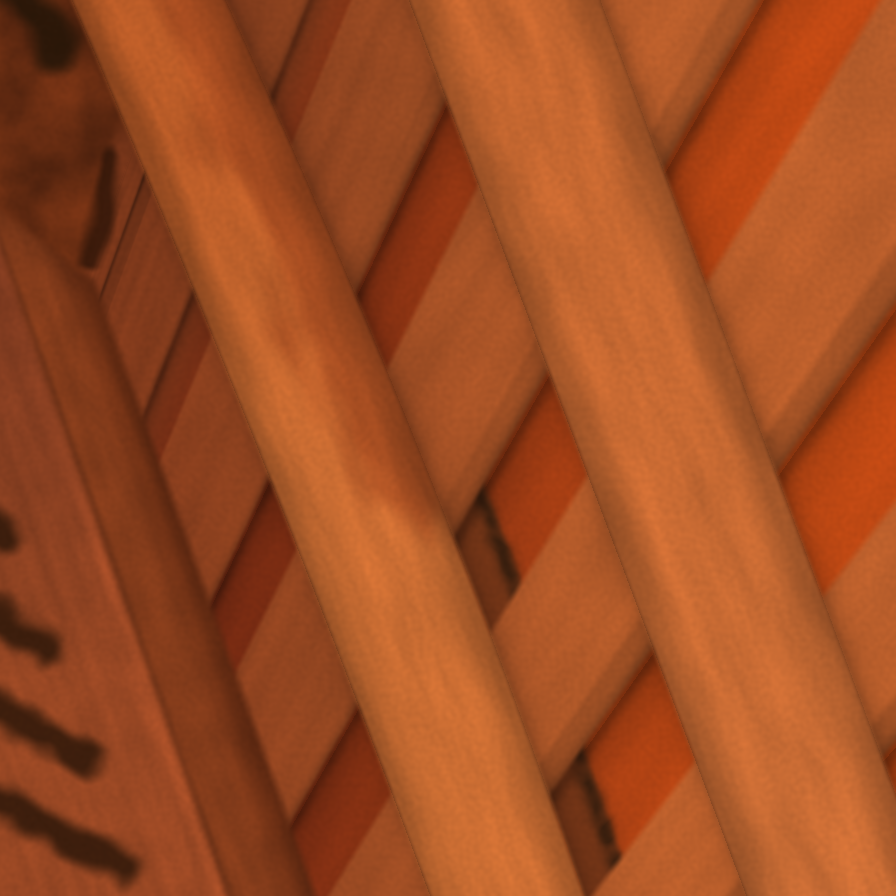
Write a three.js fragment shader that draws this texture.

```glsl
// Warm timber lattice: two round poles lean across slats that fan out behind them.
// Slats come from a bent stripe coordinate, poles from edge curves with rounded
// shading, and the wood grain from stretched gradient noise.
varying vec2 vUv;

vec2 gradient(vec2 cell) {
  vec2 q = vec2(dot(cell, vec2(127.1, 311.7)), dot(cell, vec2(269.5, 183.3)));
  return 2.0 * fract(sin(q) * 43758.55) - 1.0;
}

float noise(vec2 p) {
  vec2 i = floor(p), f = fract(p), e = vec2(1.0, 0.0);
  vec2 k = f * f * f * (f * (f * 6.0 - 15.0) + 10.0);
  float low = mix(dot(gradient(i), f), dot(gradient(i + e), f - e), k.x);
  float high = mix(dot(gradient(i + e.yx), f - e.yx), dot(gradient(i + 1.0), f - 1.0), k.x);
  return mix(low, high, k.y);
}

float segment(vec2 p, vec2 a, vec2 b) {
  vec2 d = b - a;
  return length(p - a - d * clamp(dot(p - a, d) / dot(d, d), 0.0, 1.0));
}

float cover(float d) { return smoothstep(-0.005, 0.005, d); }

// Soft contact shadow on both sides of a pole
float shadow(float x, float l, float r) {
  return 1.0 - 0.25 * exp(-max(x - r, 0.0) / 0.012) * step(l, x)
             - 0.14 * exp(-max(l - x, 0.0) / 0.012) * step(x, r);
}

// p.y runs downward; stripes widen and tilt towards the right
vec3 slats(vec2 p, float poleEdge) {
  float h = 1.0 - p.y;
  float a = 0.107 + 0.054 * h, b = 0.030 + 0.016 * h;
  float u = (sqrt(max(a * a + 4.0 * b * (p.x + 0.053 - 0.4 * h), 0.0)) - a) / (2.0 * b);
  float f = fract(u), w = 0.26 + 0.05 * floor(u);
  float light = smoothstep(0.0, 0.8, p.x);
  float grain = noise(vec2(u * 9.0, h * 6.0)) + 0.6 * noise(p * 14.0);

  vec3 face = mix(vec3(0.50, 0.22, 0.105), vec3(0.73, 0.37, 0.17), light);
  face *= 1.0 + 0.09 * grain - 0.1 * smoothstep(0.55, 0.0, p.y) * (1.0 - light);
  float side = smoothstep(0.85, 0.89, f) * smoothstep(0.25, 0.6, p.x);
  face *= 1.0 - 0.13 * side;

  vec3 gap = mix(vec3(0.45, 0.16, 0.07), vec3(0.74, 0.28, 0.075), smoothstep(0.15, 0.95, p.x));
  gap *= 0.88 + 0.14 * smoothstep(0.0, 0.22, f) + 0.07 * grain;
  gap = mix(face * 0.88, gap, smoothstep(-0.3, 0.6, u));

  // Narrow upright post seen through the lower openings
  float post = p.x - poleEdge - 0.056;
  float low = smoothstep(1.9, 2.0, u) * step(poleEdge, p.x) * step(p.x, 0.76) * smoothstep(0.5, 0.53, p.y);
  gap = mix(gap, vec3(0.46, 0.21, 0.09), low * cover(-post));
  float slit = exp(-pow((post + 0.008 + 0.006 * noise(p * 40.0)) / 0.011, 2.0));
  gap = mix(gap, vec3(0.20, 0.11, 0.05), low * slit * clamp(0.75 + noise(p * 45.0), 0.0, 0.9));

  float open = 1.0 - smoothstep(w - 0.02, w + 0.02, f) + smoothstep(0.97, 1.0, f);
  vec3 col = mix(face, gap, clamp(open, 0.0, 1.0));
  float crease = min(f, 1.0 - f);
  float depth = 0.27 + 0.12 * noise(p * 18.0);
  return col * (1.0 - depth * exp(-pow(crease / 0.04, 2.0)));
}

// Dim corner above the carved board
vec3 corner(vec3 col, vec2 p) {
  vec2 q = p + 0.02 * vec2(noise(p * 20.0), noise(p * 20.0 + 7.0));
  vec3 brown = vec3(0.41, 0.175, 0.07) * (1.0 + 0.45 * noise(p * 14.0) + 0.15 * noise(p * 45.0));
  col = mix(col, brown, smoothstep(-0.012, 0.012, 0.13 - 0.28 * (q.y - 0.18) - q.x));
  float rim = segment(q, vec2(0.01, -0.02), vec2(0.065, 0.055));
  float crack = segment(q, vec2(0.13, 0.18), vec2(0.10, 0.29));
  col = mix(col, vec3(0.15, 0.085, 0.03), 0.9 * smoothstep(0.036, 0.008, rim));
  return mix(col, vec3(0.18, 0.08, 0.03), 0.8 * smoothstep(0.018, 0.003, crack));
}

// Board with a raised ridge and a column of slanted slots
vec3 board(vec3 col, vec2 p) {
  float edge = 0.104 + 0.36 * (p.y - 0.31) - p.x;
  float top = 0.8 * (p.y - 0.235 - 0.75 * p.x);
  float ridge = 0.013 + 0.35 * (p.y - 0.3125) - p.x;
  float grain = noise(vec2(ridge * 60.0, p.y * 8.0)) + 0.6 * noise(p * 26.0);
  vec3 flank = mix(vec3(0.42, 0.18, 0.075), vec3(0.52, 0.235, 0.105), smoothstep(0.0, 0.06, edge));
  vec3 panel = mix(vec3(0.49, 0.225, 0.12), vec3(0.60, 0.28, 0.14), smoothstep(0.3, 0.85, p.y));
  vec3 wood = mix(flank, panel, smoothstep(-0.008, 0.008, ridge)) * (1.0 + 0.13 * grain);
  wood *= 1.0 - 0.15 * exp(-pow((ridge + 0.003) / 0.005, 2.0));
  wood *= 1.0 + 0.11 * exp(-pow((ridge - 0.009) / 0.008, 2.0));
  vec2 q = p + 0.016 * vec2(noise(p * 28.0), noise(p * 28.0 + 9.0));
  for (int i = 0; i < 4; i++) {
    float n = float(i);
    float d = segment(q, vec2(-0.03, 0.565 + 0.105 * n), vec2(0.005 + 0.045 * n, 0.60 + 0.123 * n));
    wood = mix(wood, vec3(0.20, 0.10, 0.04), 0.9 * smoothstep(0.031, 0.006, d));
  }
  wood *= 0.86 + 0.14 * smoothstep(0.0, 0.03, min(edge, top));
  return mix(col, wood, smoothstep(-0.007, 0.007, min(edge, top)));
}

// Rounded pole: s runs across it, p.y along it
vec3 pole(vec2 p, float s, vec3 wood, float seed) {
  float wave = s + 0.08 * noise(p * 9.0 + seed);
  float streak = noise(vec2(wave * 6.0 + seed, p.y * 8.0)) + 0.5 * noise(vec2(wave * 17.0, p.y * 16.0 + seed));
  float round = mix(0.77, 1.0, smoothstep(0.0, 0.27, wave)) * mix(1.0, 0.76, smoothstep(0.7, 1.03, wave));
  return wood * round * (1.0 + 0.12 * streak);
}

void main() {
  vec2 p = vec2(vUv.x, 1.0 - vUv.y);
  float t = p.y;
  float l1 = 0.08 + 0.43 * t - 0.03 * t * t, r1 = 0.252 + 0.46 * t - 0.06 * t * t;
  float l2 = 0.456 + 0.377 * t, r2 = 0.67 + 0.372 * t;

  vec3 col = board(corner(slats(p, r1), p), p);
  col *= shadow(p.x, l1, r1) * shadow(p.x, l2, r2);

  // Left pole, with a ruddy worn flank on its upper right
  float s1 = (p.x - l1) / (r1 - l1);
  vec3 wood1 = mix(vec3(0.73, 0.36, 0.155), vec3(0.80, 0.43, 0.20), smoothstep(0.1, 0.6, t));
  float bark = noise(vec2(s1 * 3.0, t * 9.0)) + 0.4 * noise(vec2(s1 * 8.0, t * 20.0));
  float worn = smoothstep(0.35, 0.75, s1 + 0.35 * bark) * smoothstep(0.61, 0.53, t + 0.09 * bark);
  wood1 = mix(wood1, vec3(0.64, 0.285, 0.12), 0.8 * worn);
  col = mix(col, pole(p, s1, wood1, 3.0), cover(p.x - l1) * cover(r1 - p.x));

  // Right pole
  float s2 = (p.x - l2) / (r2 - l2);
  vec3 wood2 = mix(vec3(0.77, 0.40, 0.185), vec3(0.80, 0.43, 0.21), t);
  col = mix(col, pole(p, s2, wood2, 17.0), cover(p.x - l2) * cover(r2 - p.x));

  // Fine speckle
  col *= 1.0 + 0.06 * noise(p * 150.0);
  gl_FragColor = vec4(col, 1.0);
}
```
